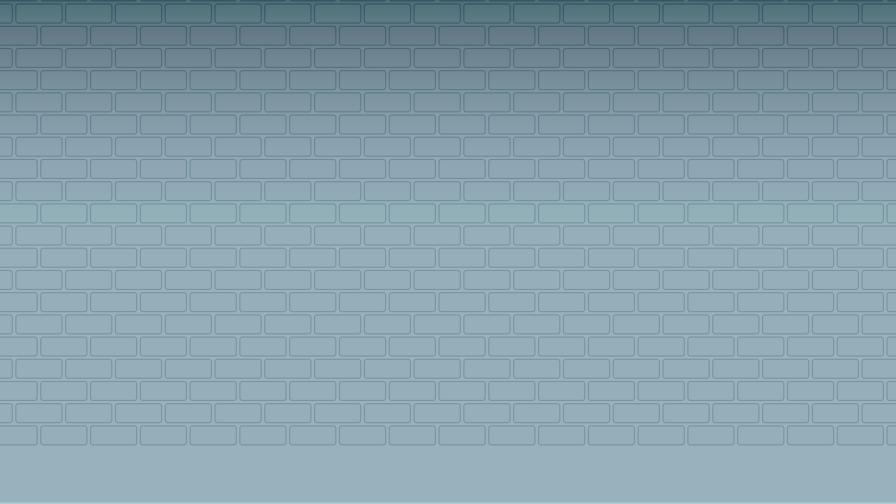
Reproduce this pattern procedurally as a WebGL 2 fragment shader.

```glsl
#version 300 es
precision highp float;

uniform vec2 u_resolution;
out vec4 outColor;

// Layout units: the canvas is 432 units high
const float CANVAS_HEIGHT = 432.0;
const vec2 BRICK_PITCH = vec2(42.667, 19.03);
const vec2 BRICK_HALF = vec2(19.8, 8.15);
const vec2 FIRST_CENTER = vec2(33.4, 11.6);
const float CORNER_RADIUS = 2.2;
const float LAST_ROW = 19.0;

float roundedBox(vec2 p, vec2 halfSize, float radius) {
    vec2 q = abs(p) - halfSize + radius;
    return length(max(q, 0.0)) + min(max(q.x, q.y), 0.0) - radius;
}

float ramp(float start, float end, float x) {
    return clamp((x - start) / (end - start), 0.0, 1.0);
}

float coverage(float dist, float pixel) {
    return clamp(0.5 - dist / pixel, 0.0, 1.0);
}

// Wall tone, darkest under the ceiling
vec3 wallColor(float depth) {
    vec3 color = vec3(0.305, 0.425, 0.47);
    color = mix(color, vec3(0.405, 0.495, 0.545), ramp(0.0, 30.0, depth));
    color = mix(color, vec3(0.485, 0.585, 0.63), ramp(30.0, 75.0, depth));
    color = mix(color, vec3(0.555, 0.657, 0.707), ramp(75.0, 130.0, depth));
    return mix(color, vec3(0.595, 0.695, 0.742), ramp(130.0, 200.0, depth));
}

// Signed distance to the staggered bricks; row receives the row index
float brickDistance(vec2 p, out float row) {
    vec2 q = p - FIRST_CENTER;
    row = min(floor(q.y / BRICK_PITCH.y + 0.5), LAST_ROW);
    q.y -= row * BRICK_PITCH.y;
    q.x -= mod(row, 2.0) * 0.5 * BRICK_PITCH.x;
    q.x -= BRICK_PITCH.x * floor(q.x / BRICK_PITCH.x + 0.5);
    return roundedBox(q, BRICK_HALF, CORNER_RADIUS);
}

void main() {
    float pixel = CANVAS_HEIGHT / u_resolution.y;
    vec2 p = gl_FragCoord.xy * pixel;
    p.y = CANVAS_HEIGHT - p.y;

    float row;
    float dist = brickDistance(p, row);
    vec3 color = wallColor(p.y);

    // Brick faces with a faint tint per band
    float face = coverage(dist, pixel);
    vec3 tint = vec3(-0.005, -0.014, -0.011);
    tint = mix(tint, vec3(0.0, 0.012, 0.004), 1.0 - step(0.5, abs(row)));
    tint = mix(tint, vec3(-0.012, 0.004, -0.012), 1.0 - step(0.5, abs(row - 9.0)));
    color += face * tint;

    // Thin outlines around each brick
    float outline = coverage(abs(dist) - 0.5, pixel);
    color -= outline * vec3(0.118, 0.105, 0.10);

    // Pale edge along the floor
    float floorEdge = coverage(430.7 - p.y, pixel);
    color = mix(color, vec3(0.76, 0.83, 0.86), floorEdge * 0.7);

    outColor = vec4(color, 1.0);
}
```
